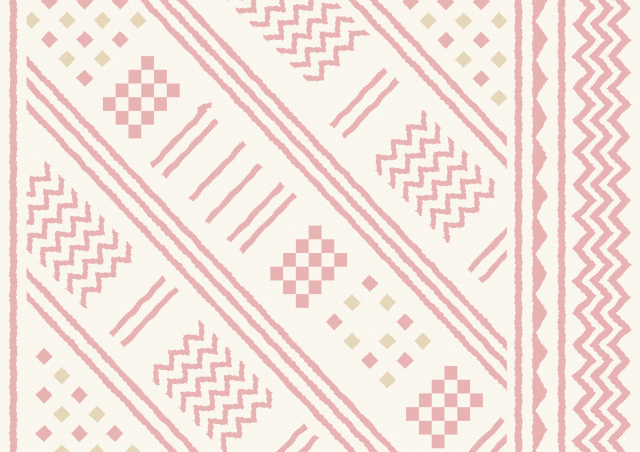
Give the GLSL for this pattern, as a WebGL 2 fragment shader.

```glsl
#version 300 es
precision highp float;
uniform vec2 u_resolution;
out vec4 fragColor;

float box(vec2 p, vec2 halfSize) {
  vec2 d = abs(p) - halfSize;
  return max(d.x, d.y);
}

// Triangle wave: 0 at the start of a period, 1 in the middle
float tri(float x) { return 1.0 - abs(2.0 * fract(x) - 1.0); }

float hash(vec2 p) {
  p = fract(p * vec2(0.1031, 0.1137));
  p += dot(p, p.yx + 33.3);
  return fract((p.x + p.y) * p.x * 7.0);
}

// Uneven yarn edges from layered sines
vec2 wobble(vec2 p) {
  return 0.55 * sin(p.yx * 0.23 + 1.7 * sin(p * 0.061))
       + 0.4 * sin(p.yx * 0.79 + p * 0.37)
       + 0.3 * sin(p.yx * 1.53 - p * 0.91);
}

float diagonals(vec2 p) {
  const float offsets[10] = float[](-479.0, -452.0, -233.0, -209.0, -184.0,
                                    39.0, 64.0, 92.0, 294.0, 322.0);
  float d = 1e3;
  for (int i = 0; i < 10; i++)
    d = min(d, abs(p.y - 1.065 * p.x - offsets[i]) / 1.46 - 3.7);
  return d;
}

float bar(vec2 p) {
  return box(vec2(dot(p, vec2(0.69, -0.724)), dot(p, vec2(0.724, 0.69))), vec2(47.0, 3.5));
}

float bars(vec2 p) {
  const vec2 pairs[7] = vec2[](vec2(222, 172), vec2(315, 262), vec2(173, 375), vec2(342, 553),
                               vec2(439, 124), vec2(604, 298), vec2(580, 545));
  float d = min(bar(p - vec2(262, 206)), bar(p - vec2(281, 233)));
  for (int i = 0; i < 7; i++) {
    vec2 q = p - pairs[i];
    d = min(d, min(bar(q - vec2(7, 6.5)), bar(q + vec2(7, 6.5))));
  }
  // Bent tip on the first bar
  vec2 tip = p - vec2(246, 129);
  return min(d, box(vec2(tip.x, tip.y + 0.35 * tip.x), vec2(8, 3.3)));
}

// Stepped zigzags: origin, line count, phase
float steps(vec2 p) {
  const vec4 groups[4] = vec4[](vec4(57, 197, 7, 0), vec4(334, -67, 7, 0.5),
                                vec4(510, 135, 6, 0), vec4(242, 388, 6, 0));
  float d = 1e3;
  for (int i = 0; i < 4; i++) {
    vec4 g = groups[i];
    vec2 q = p - g.xy;
    float along = (q.y - q.x) * 0.7071;
    float across = (q.x + q.y) * 0.7071 - 13.5 * tri(along / 25.5 + g.w);
    across -= 23.0 * clamp(round(across / 23.0), 0.0, g.z - 1.0);
    d = min(d, max(abs(across) * 0.7 - 3.1, abs(along - 45.0) - 46.0));
  }
  return d;
}

float checkers(vec2 p) {
  const vec2 centres[3] = vec2[](vec2(170, 117), vec2(371.5, 321), vec2(535, 490));
  vec2 cell = vec2(15.4, 16.5);
  float d = 1e3;
  for (int i = 0; i < 3; i++)
    for (int a = 0; a < 3; a++)
      for (int b = 0; b < 4; b++) {
        vec2 at = centres[i] + cell * (vec2(a - b, a + b) + vec2(0.5, -2.5));
        d = min(d, box(p - at, cell * 0.5));
      }
  return d;
}

// Distances to pink (x) and tan (y) diamonds on a slanted lattice
vec2 diamonds(vec2 p) {
  const vec2 origins[4] = vec2[](vec2(102, 94), vec2(494, 2), vec2(445, 341), vec2(53, 429));
  const vec4 ranges[4] = vec4[](vec4(-3, -3, 0, 0), vec4(0, -5, 5, 0),
                                vec4(0, 0, 3, 2), vec4(0, 0, 5, 3));
  vec2 d = vec2(1e3);
  for (int i = 0; i < 4; i++) {
    vec2 q = (p - origins[i]) / vec2(21.3, 23.2);
    vec2 n = clamp(round(vec2(q.x + q.y, q.y - q.x) * 0.5), ranges[i].xy, ranges[i].zw);
    vec2 at = origins[i] + vec2(21.3, 23.2) * vec2(n.x - n.y, n.x + n.y);
    vec2 r = abs(p - at);
    float shape = (r.x + r.y - 10.3) * 0.7071;
    bool hole = i == 2 && n == vec2(1);
    if (at.x < 35.0 || at.x > 610.0 || hole) continue;
    if (mod(n.x + n.y, 2.0) < 0.5) d.x = min(d.x, shape);
    else d.y = min(d.y, shape);
  }
  return d;
}

float borders(vec2 p) {
  float d = min(abs(p.x - 16.0), min(abs(p.x - 624.0), abs(p.x - 676.0))) - 4.2;
  float teeth = 645.0 + 14.0 * tri((p.y - 24.5) / 47.0);
  d = min(d, max(641.0 - p.x, (p.x - teeth) * 0.86));
  // Three nested zigzags
  float x = p.x - 694.0 - 18.0 * tri((p.y + 9.5) / 38.6);
  x -= 21.0 * clamp(round(x / 21.0), 0.0, 2.0);
  return min(d, (abs(x) - 5.6) * 0.73);
}

void main() {
  float px = 544.0 / u_resolution.y;
  vec2 p = vec2(gl_FragCoord.x, u_resolution.y - gl_FragCoord.y) * px;
  vec2 w = p + wobble(p);

  // Main panel, cut straight at both sides
  vec2 gems = diamonds(p + 0.4 * wobble(p));
  float motif = min(min(diagonals(w), bars(w)), min(steps(w), checkers(p)));
  float panel = abs(p.x - 321.0) - 289.0;
  float pink = min(max(min(motif, gems.x), panel), borders(w));
  float sand = max(gems.y, panel);

  vec3 color = vec3(0.98, 0.967, 0.932);
  color = mix(color, vec3(0.90, 0.84, 0.73), smoothstep(0.7 * px, -0.7 * px, sand));
  color = mix(color, vec3(0.91, 0.70, 0.70), smoothstep(0.7 * px, -0.7 * px, pink));

  // Fine woven grain
  color += 0.014 * (hash(floor(p / 1.5)) - 0.5);
  fragColor = vec4(color, 1.0);
}
```
